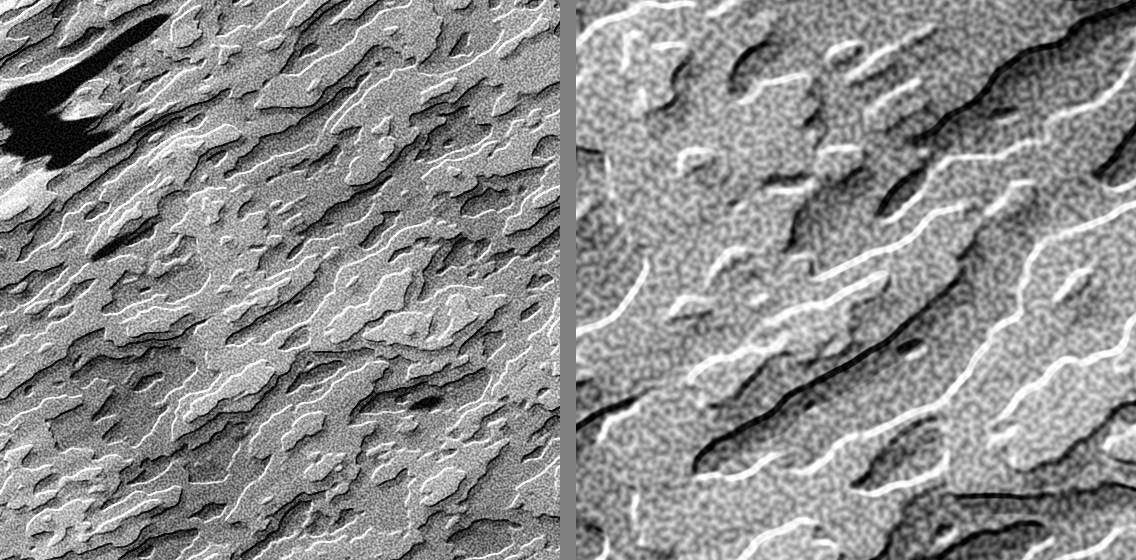
Left: the whole. Right: its middle third, enlarged.
Reproduce this texture procedurally as a WebGL 2 fragment shader.

```glsl
#version 300 es
precision highp float;
// Weathered, splintered mineral surface in grey: ragged overlapping plates
// drawn out along one diagonal. Stretched gradient noise is cut into terraces,
// lit from the upper left, then split by dark fissures and dusted with grain.

uniform vec2 u_resolution;
out vec4 fragColor;

const float STREAK_ANGLE = 0.54;
const vec2 TO_LIGHT = vec2(-0.62, 0.78);

vec2 latticeGradient(vec2 cell) {
    vec3 h = fract(vec3(cell.xyx) * vec3(0.1031, 0.1030, 0.0973));
    h += dot(h, h.yzx + 33.33);
    float angle = 6.2832 * fract((h.x + h.y) * h.z);
    return vec2(cos(angle), sin(angle));
}

float gradientNoise(vec2 p) {
    vec2 i = floor(p), f = p - i;
    vec2 u = f * f * f * (f * (f * 6.0 - 15.0) + 10.0);
    float a = dot(latticeGradient(i), f);
    float b = dot(latticeGradient(i + vec2(1, 0)), f - vec2(1, 0));
    float c = dot(latticeGradient(i + vec2(0, 1)), f - vec2(0, 1));
    float d = dot(latticeGradient(i + vec2(1, 1)), f - vec2(1, 1));
    return mix(mix(a, b, u.x), mix(c, d, u.x), u.y);
}

// Octaves grow rounder as they get finer, so plate rims turn ragged.
float fractalNoise(vec2 p, int octaves) {
    float sum = 0.0, amplitude = 1.0;
    for (int i = 0; i < octaves; i++) {
        sum += amplitude * gradientNoise(p);
        p = p * vec2(2.25, 1.9) + vec2(17.3, 41.7);
        amplitude *= 0.5;
    }
    return sum;
}

// x runs along the streaks, y across them, with a gentle bend.
vec2 streakSpace(vec2 p, float angle) {
    vec2 bend = vec2(gradientNoise(p * 4.0), gradientNoise(p * 4.0 + 9.5));
    p += 0.025 * bend;
    float c = cos(angle), s = sin(angle);
    return vec2(c * p.x + s * p.y, c * p.y - s * p.x) + 20.0;
}

// Splintering is strongest at the upper left, weaker at the lower left.
float splinterAmount(vec2 p) {
    float upper = 1.0 - smoothstep(0.05, 0.72, distance(p, vec2(0.0, 1.0)));
    float lower = 1.0 - smoothstep(0.0, 0.45, distance(p, vec2(0.05, 0.0)));
    return max(upper, 0.55 * lower);
}

float terrace(float x) {
    float level = floor(x), t = x - level;
    return level + smoothstep(0.35, 0.55, t) + 0.3 * (t - smoothstep(0.0, 1.0, t));
}

float surfaceHeight(vec2 p) {
    vec2 s = streakSpace(p, STREAK_ANGLE);
    float body = fractalNoise(s * vec2(4.2, 11.5), 4);
    float splinters = fractalNoise(s * vec2(5.0, 34.0) + 70.0, 2);
    float flakes = fractalNoise(s * vec2(22.0, 50.0) + 130.0, 2);
    float raised = body + splinters * (0.06 + 0.5 * splinterAmount(p));
    return terrace(raised * 2.9 + 0.4) + 0.22 * flakes + 0.5 * raised;
}

// Long lens-shaped gaps, rare except where the surface is splintered.
float fissure(vec2 p) {
    vec2 s = streakSpace(p, STREAK_ANGLE);
    float gap = gradientNoise(s * vec2(3.2, 17.0) + 200.0);
    gap += 0.25 * gradientNoise(s * vec2(12.0, 50.0) + 240.0);
    float threshold = 0.56 - 0.42 * splinterAmount(p);
    return smoothstep(threshold, threshold + 0.09, gap);
}

float shadeSurface(vec2 p) {
    float here = surfaceHeight(p);
    float rim = here - surfaceHeight(p + TO_LIGHT * 0.004);
    float overhang = max(surfaceHeight(p + TO_LIGHT * 0.016) - here, 0.0);

    vec2 s = streakSpace(p, STREAK_ANGLE);
    float drift = gradientNoise(s * vec2(1.8, 5.0) + 300.0);
    float tone = 0.55 + 0.07 * clamp(here, -1.5, 2.0) + 0.14 * drift;
    tone += rim > 0.0 ? 0.42 * rim : 0.36 * rim;
    tone -= 0.17 * min(overhang, 1.6);

    // Pale crests gather around the splintered zones.
    float crest = gradientNoise(s * vec2(4.0, 28.0) + 400.0);
    tone += splinterAmount(p) * (0.12 + 0.5 * crest);
    return mix(clamp(tone, 0.04, 0.97), 0.04, fissure(p));
}

float grain(vec2 p) {
    vec2 turned = vec2(0.8 * p.x - 0.6 * p.y, 0.6 * p.x + 0.8 * p.y);
    return gradientNoise(turned * 235.0 + 500.0);
}

void main() {
    vec2 p = gl_FragCoord.xy / min(u_resolution.x, u_resolution.y);
    float shade = shadeSurface(p);
    // Grain fades out in the deepest and brightest parts.
    float midtone = 0.3 + 2.8 * shade * (1.0 - shade);
    shade += 0.42 * midtone * grain(p);
    fragColor = vec4(vec3(clamp(shade, 0.0, 1.0)), 1.0);
}
```
